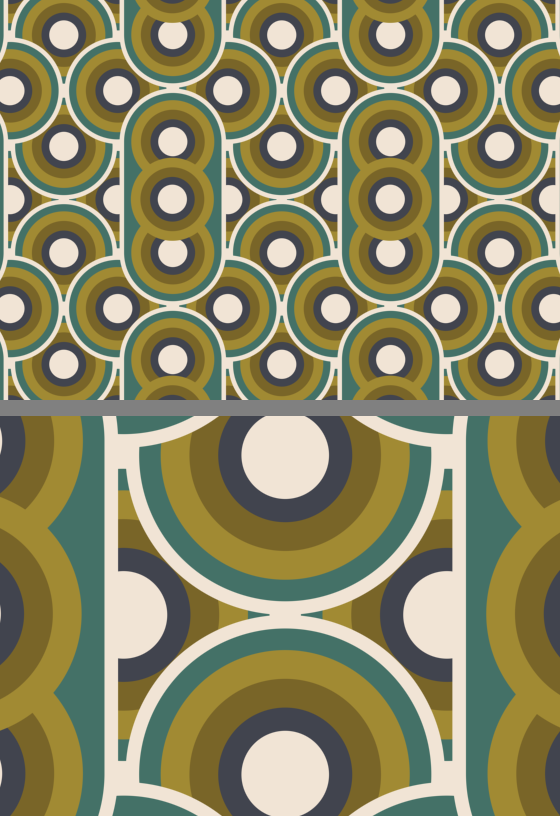
Top, the full canvas; bottom, a detail of the centre.
This pattern is drawn by a Shadertoy shader. Its source:

```glsl
// Layout, in units of one square tile
const float TILES_ACROSS = 2.57;
const vec2  CAPSULE_CENTER = vec2(-0.492, 0.0134);  // from the canvas center
const vec2  CIRCLE_SHIFT = vec2(0.0, -0.0117);      // circle lattice from capsule
const vec2  MIDDLE_SHIFT = vec2(-0.002, -0.010);    // middle disc from capsule
const float CAPSULE_HALF = 0.2543;
const float SIDE_X = 0.2525;
const float COLUMN_Y = 0.2443;

// Radii of the concentric bands
const float R_BORDER = 0.2443;
const float R_TEAL   = 0.2235;
const float R_OCHRE  = 0.1905;
const float R_BROWN  = 0.1465;
const float R_NAVY   = 0.1025;
const float R_CORE   = 0.0670;

const float EDGE_PIXELS = 0.8;

const vec3 CREAM = vec3(0.945, 0.895, 0.835);
const vec3 TEAL  = vec3(0.265, 0.445, 0.405);
const vec3 OCHRE = vec3(0.630, 0.540, 0.200);
const vec3 BROWN = vec3(0.475, 0.395, 0.155);
const vec3 NAVY  = vec3(0.255, 0.265, 0.305);

void paintBand(inout vec3 color, vec3 ink, float dist, float radius, float soft) {
    color = mix(ink, color, smoothstep(-soft, soft, dist - radius));
}

// Cream outline with a teal fill
void paintFrame(inout vec3 color, float dist, float soft) {
    paintBand(color, CREAM, dist, R_BORDER, soft);
    paintBand(color, TEAL, dist, R_TEAL, soft);
}

// Concentric inner discs
void paintRings(inout vec3 color, float dist, float soft) {
    paintBand(color, OCHRE, dist, R_OCHRE, soft);
    paintBand(color, BROWN, dist, R_BROWN, soft);
    paintBand(color, NAVY, dist, R_NAVY, soft);
    paintBand(color, CREAM, dist, R_CORE, soft);
}

vec2 wrapTile(vec2 p) {
    return p - floor(p + 0.5);
}

void mainImage(out vec4 fragColor, in vec2 fragCoord) {
    float pixel = TILES_ACROSS / iResolution.x;
    float soft = EDGE_PIXELS * pixel;
    vec2 p = (fragCoord - 0.5 * iResolution.xy) * pixel - CAPSULE_CENTER;
    vec3 color = CREAM;

    // Overlapping circles, bottom layer first, folded into one quadrant
    vec2 quadrant = abs(wrapTile(p - CIRCLE_SHIFT));
    vec2 centers[3] = vec2[3](
        vec2(SIDE_X, 0.0), vec2(0.5, COLUMN_Y), vec2(SIDE_X, 0.5));
    for (int i = 0; i < 3; i++) {
        float dist = length(quadrant - centers[i]);
        paintFrame(color, dist, soft);
        paintRings(color, dist, soft);
    }

    // Upright capsule with a disc at each end
    vec2 cell = wrapTile(p);
    float height = abs(cell.y);
    paintFrame(color, length(vec2(cell.x, max(height - CAPSULE_HALF, 0.0))), soft);
    paintRings(color, length(vec2(cell.x, height - CAPSULE_HALF)), soft);

    // Middle disc on top
    paintRings(color, length(cell - MIDDLE_SHIFT), soft);

    fragColor = vec4(color, 1.0);
}
```
